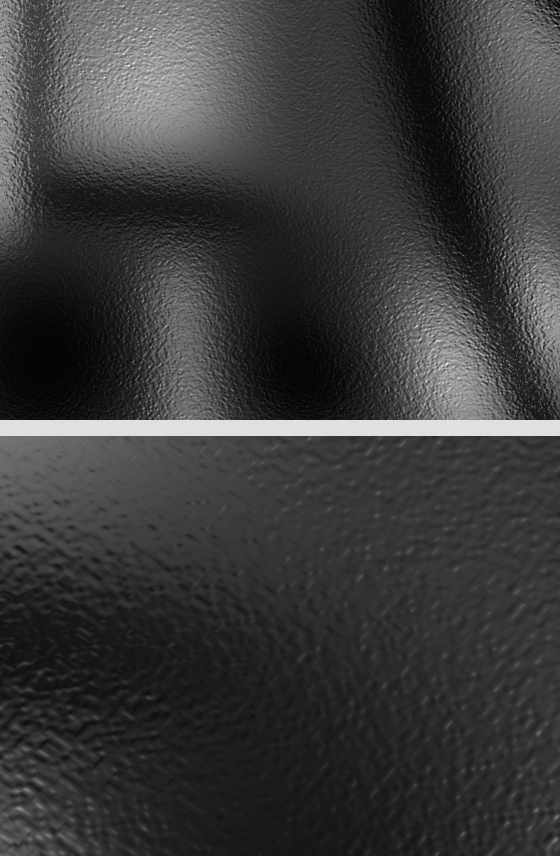
Top, the full canvas; bottom, a detail of the centre.
Reproduce this texture procedurally as a WebGL 2 fragment shader.

```glsl
#version 300 es
precision highp float;
// Dark frosted glass: a soft field of grey lights and shadows seen through
// a finely hammered surface. Noise slopes bend the lookup into the field and
// also catch a little light of their own. Lengths are in canvas heights.

uniform vec2 u_resolution;
out vec4 fragColor;

float hash(ivec2 cell) {
    uvec2 u = uvec2(cell) * uvec2(1597u, 3821u);
    uint n = (u.x ^ u.y) * 73939u;
    n = (n ^ (n >> 15)) * 29671u;
    n = (n ^ (n >> 13)) * 51437u;
    return float((n ^ (n >> 16)) & 65535u) / 65535.0;
}

float valueNoise(vec2 q) {
    ivec2 i = ivec2(floor(q));
    vec2 f = fract(q);
    f = f * f * f * (f * (f * 6.0 - 15.0) + 10.0);
    float low = mix(hash(i), hash(i + ivec2(1, 0)), f.x);
    float high = mix(hash(i + ivec2(0, 1)), hash(i + ivec2(1, 1)), f.x);
    return mix(low, high, f.y);
}

// Hammered relief: rotated octaves hide the noise lattice
float relief(vec2 q) {
    mat2 turn = mat2(0.8, 0.6, -0.6, 0.8);
    return 0.75 * valueNoise(turn * q) + 0.45 * valueNoise(q * 0.74 + 15.0);
}

vec2 reliefSlope(vec2 q) {
    vec2 e = vec2(0.22, 0.0);
    return vec2(relief(q + e.xy) - relief(q - e.xy),
                relief(q + e.yx) - relief(q - e.yx)) / (2.0 * e.x);
}

// Soft elliptical spot, sheared sideways by lean
float glow(vec2 p, vec2 center, vec2 radius, float lean) {
    vec2 d = p - center;
    d.x -= lean * d.y;
    d /= radius;
    return exp(-dot(d, d));
}

float band(float offset, float width) {
    return exp(-offset * offset / (width * width));
}

// Blurred scene behind the glass
float lightField(vec2 p) {
    float light = 0.22;

    // Wide pane of light with a hot spot, upper left
    float pane = smoothstep(0.03, 0.20, p.x) * (1.0 - smoothstep(0.42, 0.74, p.x));
    light += 0.23 * pane * smoothstep(0.50, 0.74, p.y);
    light += 0.18 * glow(p, vec2(0.36, 0.79), vec2(0.16, 0.17), 0.2);

    // Left rim, its shadow, and the shaded sill under the pane
    light += 0.37 * band(p.x, 0.06) * smoothstep(0.34, 0.54, p.y);
    light -= 0.09 * band(p.x - 0.085, 0.04) * smoothstep(0.5, 0.7, p.y);
    light -= 0.14 * band(p.y - 0.555 + 0.1 * p.x, 0.07)
           * smoothstep(-0.02, 0.2, p.x) * (1.0 - smoothstep(0.4, 0.85, p.x));

    // Lower shadows around a pale column
    light -= 0.23 * glow(p, vec2(0.11, 0.14), vec2(0.25, 0.27), 0.0);
    light -= 0.22 * glow(p, vec2(0.72, 0.11), vec2(0.18, 0.20), -0.2);
    light -= 0.08 * glow(p, vec2(0.68, 0.38), vec2(0.20, 0.12), 0.0);
    light += 0.27 * band(p.x - 0.45 + 0.08 * p.y, 0.085)
           * (1.0 - smoothstep(0.26, 0.48, p.y));

    // Right side: pale wash, upper patch and dark corner
    light += 0.12 * smoothstep(1.03, 1.22, p.x) * smoothstep(0.2, 0.8, p.y);
    light += 0.12 * glow(p, vec2(1.28, 0.88), vec2(0.11, 0.17), -0.3);
    light -= 0.36 * glow(p, vec2(1.35, 1.01), vec2(0.07, 0.10), -0.4);

    // Curved dark stripe, narrowing downwards
    float drop = 1.0 - p.y;
    float stripe = 0.955 + drop * (0.2 + 0.13 * drop);
    light *= 1.0 - 0.85 * band(p.x - stripe, mix(0.05, 0.092, smoothstep(0.1, 0.5, p.y)));

    // Leaning highlights, lower right
    light += 0.41 * glow(p, vec2(1.08, 0.10), vec2(0.115, 0.23), -0.25);
    light += 0.38 * glow(p, vec2(1.32, 0.24), vec2(0.08, 0.19), -0.28);

    // Keep the deepest shadows just above black
    return 0.5 * (light + 0.01 + sqrt((light - 0.01) * (light - 0.01) + 0.0008));
}

void main() {
    vec2 p = gl_FragCoord.xy / u_resolution.y;
    vec2 slope = reliefSlope(p * vec2(178.0, 200.0) + 40.0);

    // Refraction through the bumps
    float light = lightField(p + 0.066 * slope);

    // Light grazing the bumps from above, with faint glints
    float facing = dot(slope, vec2(0.45, -0.9));
    float shade = light * (1.0 + 0.27 * facing);
    shade += 0.25 * light * smoothstep(0.5, 1.1, facing);

    fragColor = vec4(vec3(clamp(shade, 0.0, 1.0)), 1.0);
}
```
